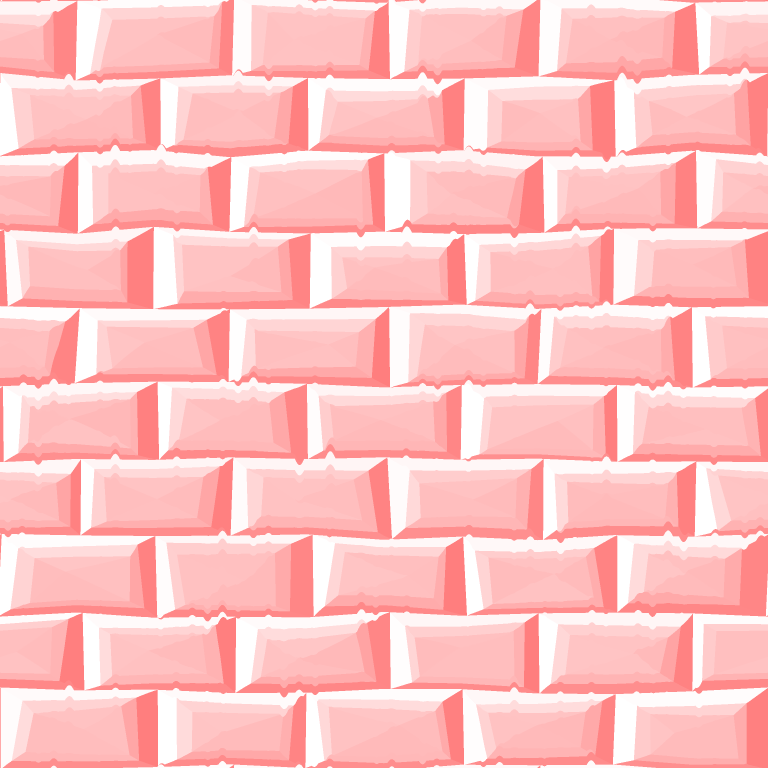
This texture is drawn by a WebGL 1 fragment shader. Its source:

```glsl
precision highp float;

uniform vec2 u_resolution;

#define COLUMNS 5.0
#define ROWS 10.0
#define ROW_SHIFT 0.02     // start of the even rows, in bricks
#define JOINT_JOG 0.10     // wander of the joints, in bricks
#define JOINT_CHIP 0.35    // depth of the chips along the row joints
#define SKEW 0.50          // variation of the bevel widths
#define TONE_VARIATION 0.035
#define SAMPLES 3          // samples per pixel side

// Order of sides: left, right, top, bottom
#define OUTER_WIDTH vec4(0.110, 0.120, 0.135, 0.090)
#define INNER_WIDTH vec4(0.080, 0.075, 0.120, 0.115)

const vec4 OUTER_TONE = vec4(1.00, 0.51, 0.975, 0.545);
const vec4 INNER_TONE = vec4(0.83, 0.67, 0.835, 0.69);
const vec4 FACE_TONE = vec4(0.755, 0.74, 0.76, 0.745);

float hash(vec3 p) {
  p = fract(p * vec3(0.1031, 0.1137, 0.0973));
  p += dot(p, p.yzx + 33.33);
  return fract((p.x + p.y) * p.z);
}

// Gradient noise along a line, repeating after the given period
float gradientNoise(float x, float period, float seed) {
  float i = floor(x);
  float f = x - i;
  float a = hash(vec3(mod(i, period), seed, 51.0)) * 2.0 - 1.0;
  float b = hash(vec3(mod(i + 1.0, period), seed, 51.0)) * 2.0 - 1.0;
  return mix(a * f, b * (f - 1.0), f * f * (3.0 - 2.0 * f));
}

// Height of a row joint: straight crooked segments with small chips
float rowJoint(float x, float row) {
  float seed = mod(row, ROWS);
  float node = floor(x * 2.0);
  float a = hash(vec3(mod(node, COLUMNS * 2.0), seed, 11.0));
  float b = hash(vec3(mod(node + 1.0, COLUMNS * 2.0), seed, 11.0));
  float n = gradientNoise(x * 10.0, COLUMNS * 10.0, seed);
  float chip = JOINT_CHIP * (max(n - 0.2, 0.0) - max(-n - 0.25, 0.0));
  return row + (mix(a, b, x * 2.0 - node) - 0.5) * JOINT_JOG + chip;
}

// Position of an upright joint, slightly slanted
float columnJoint(float v, float column, float row) {
  vec2 id = vec2(mod(column, COLUMNS), mod(row, ROWS));
  float lower = hash(vec3(id, 21.0));
  float upper = mix(lower, hash(vec3(id, 22.0)), 0.5);
  return column + (mix(lower, upper, v) - 0.5) * JOINT_JOG * 0.7;
}

// Width of a bevel that tapers along its side
float taper(float width, vec2 id, float seed, float along) {
  float a = hash(vec3(id, seed));
  float b = hash(vec3(id, seed + 1.0));
  return width * (1.0 + SKEW * (2.0 * mix(a, b, along) - 1.0));
}

// Two nested bevels around a face with four shallow facets
float brickTone(vec2 q, vec2 id) {
  vec2 apex = vec2(0.5) + (vec2(hash(vec3(id, 31.0)), hash(vec3(id, 32.0))) - 0.5)
    * vec2(0.26, 0.14);
  vec4 inset = vec4(q.x, 1.0 - q.x, 1.0 - q.y, q.y);
  vec4 reach = vec4(apex.x, 1.0 - apex.x, 1.0 - apex.y, apex.y);
  float lowest = 9.0;
  float tone = 0.75;
  for (int s = 0; s < 4; s++) {
    float seed = 60.0 + float(s) * 8.0;
    float along = s < 2 ? q.y : q.x;
    float outer = taper(OUTER_WIDTH[s], id, seed, along);
    float inner = taper(INNER_WIDTH[s], id, seed + 2.0, along);
    float d = inset[s];
    float level = d / outer;
    float shade = OUTER_TONE[s];
    float ring = 0.0;
    if (d > outer + inner) {
      level = 2.0 + (d - outer - inner) / (reach[s] - outer - inner);
      shade = FACE_TONE[s];
      ring = 2.0;
    } else if (d > outer) {
      level = 1.0 + (d - outer) / inner;
      shade = INNER_TONE[s];
      ring = 1.0;
    }
    // The nearest side owns the point, which forms the mitres
    if (level < lowest) {
      lowest = level;
      float vary = hash(vec3(id, seed + 4.0 + ring)) - 0.5;
      tone = shade + vary * TONE_VARIATION * (ring == 1.0 ? 2.0 : 1.0);
    }
  }
  return min(tone, 1.0);
}

float wallTone(vec2 uv) {
  vec2 p = uv * vec2(COLUMNS, ROWS);
  float row = floor(p.y + 0.5);
  row -= step(p.y, rowJoint(p.x, row));
  float bottom = rowJoint(p.x, row);
  float v = (p.y - bottom) / (rowJoint(p.x, row + 1.0) - bottom);

  float x = p.x - ROW_SHIFT - 0.5 * mod(row, 2.0);
  float column = floor(x + 0.5);
  column -= step(x, columnJoint(v, column, row));
  float left = columnJoint(v, column, row);
  float u = (x - left) / (columnJoint(v, column + 1.0, row) - left);
  return brickTone(vec2(u, v), vec2(mod(column, COLUMNS), mod(row, ROWS)));
}

void main() {
  float tone = 0.0;
  for (int i = 0; i < SAMPLES; i++) {
    for (int j = 0; j < SAMPLES; j++) {
      vec2 offset = (vec2(float(i), float(j)) + 0.5) / float(SAMPLES) - 0.5;
      tone += wallTone((gl_FragCoord.xy + offset) / u_resolution);
    }
  }
  tone /= float(SAMPLES * SAMPLES);
  gl_FragColor = vec4(1.0, tone, tone, 1.0);
}
```
